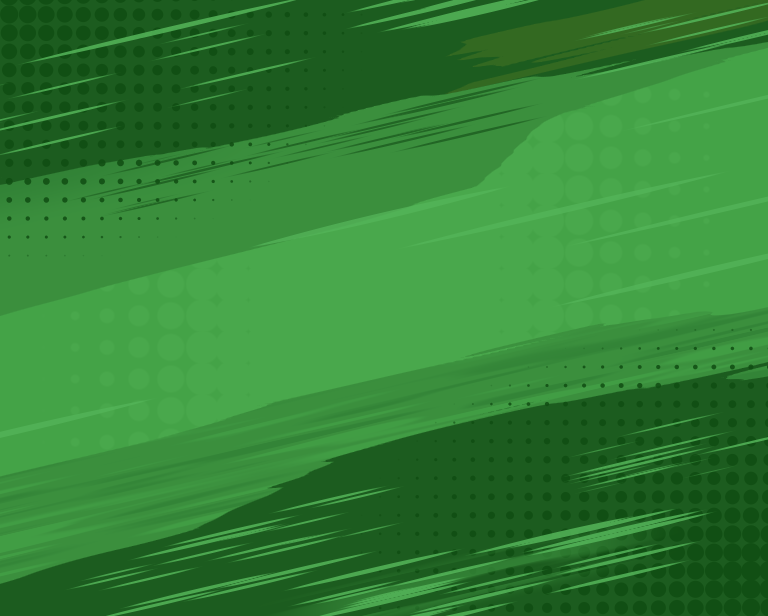
Reproduce this background procedurally as a Shadertoy shader.

```glsl
// Slanted green brush bands with ragged edges, halftone dots and thin streaks.

const float SLOPE = 0.235;
const vec3 DARK = vec3(0.11, 0.36, 0.12);
const vec3 DEEP = vec3(0.06, 0.30, 0.07);
const vec3 OLIVE = vec3(0.20, 0.41, 0.13);
const vec3 MOSS = vec3(0.18, 0.49, 0.20);
const vec3 MID = vec3(0.23, 0.56, 0.24);
const vec3 LEAF = vec3(0.268, 0.638, 0.28);
const vec3 BRIGHT = vec3(0.288, 0.66, 0.298);
const vec3 LIGHT = vec3(0.33, 0.71, 0.35);

float hash(vec2 p) {
    p = fract(p * vec2(0.1031, 0.1137));
    p += dot(p, p.yx + 33.33);
    return fract((p.x + p.y) * p.x * 17.0 + p.y * 29.0);
}

float noise(vec2 p) {
    vec2 i = floor(p), f = fract(p);
    f = f * f * (3.0 - 2.0 * f);
    return mix(mix(hash(i), hash(i + vec2(1, 0)), f.x),
               mix(hash(i + vec2(0, 1)), hash(i + vec2(1, 1)), f.x), f.y);
}

// Bristle noise, stretched along the brush direction; ranges over -0.5 to 0.5
float bristle(vec2 q, float seed) {
    q += vec2(3.0 + seed, 5.0);
    return 0.6 * noise(q * vec2(3.5, 75.0)) + 0.4 * noise(q * vec2(5.0, 180.0)) - 0.5;
}

float cover(float d) {
    return clamp(d / max(fwidth(d), 1e-4) + 0.5, 0.0, 1.0);
}

// Soft-edged range between a and b
float span(float x, float a, float b, float soft) {
    return smoothstep(a - soft, a + soft, x) * (1.0 - smoothstep(b - soft, b + soft, x));
}

// Tapered stroke from u0 to u1 at height v
float stroke(vec2 q, float u0, float u1, float v, float width, float px) {
    float t = clamp((q.x - u0) / (u1 - u0), 0.0, 1.0);
    float h = width * 4.0 * t * (1.0 - t);
    return clamp((h - abs(q.y - v)) / px + 0.5, 0.0, 1.0) * smoothstep(0.0, px, h);
}

// Random strokes starting inside box (u0, v0, u1, v1)
float scatter(vec2 q, vec4 box, int count, float seed, float len, float width, float px) {
    float sum = 0.0;
    for (int i = 0; i < count; i++) {
        vec2 id = vec2(float(i) * 7.3 + 2.0, seed * 11.7);
        float u = mix(box.x, box.z, hash(id));
        float v = mix(box.y, box.w, hash(id + 31.0));
        float size = mix(0.35, 1.0, hash(id + 67.0));
        sum = max(sum, stroke(q, u, u + len * size, v, width * size, px));
    }
    return sum;
}

float halftone(vec2 p, float pitch, float radius, float px) {
    vec2 cell = fract(p / pitch) - 0.5;
    float d = (radius - length(cell)) * pitch;
    return clamp(d / px + 0.5, 0.0, 1.0) * smoothstep(0.02, 0.08, radius);
}

void mainImage(out vec4 fragColor, in vec2 fragCoord) {
    float px = 1.0 / iResolution.y;
    vec2 p = fragCoord * px;
    vec2 q = vec2(p.x, p.y - SLOPE * p.x);
    float u = q.x, v = q.y;
    float rough = bristle(q, 0.0), fine = bristle(q, 9.0);

    // Band borders in sheared space
    float midTop = 0.705 - 0.045 * u;
    float brightTop = 0.482 + 0.05 * u + 0.08 * smoothstep(0.76, 0.92, u);
    float brightLow = 0.226 + 0.022 * smoothstep(0.0, 0.8, u) - 0.036 * smoothstep(0.95, 1.25, u);
    float midLow = 0.055 + 0.085 * smoothstep(0.2, 0.62, u) - 0.035 * smoothstep(0.8, 1.25, u);

    // Dark ground with an olive sweep
    vec3 col = DARK;
    float olive = min(min(v - 0.678, 0.768 - v), (u - 0.74) * 0.3) + 0.07 * fine;
    col = mix(col, OLIVE, cover(olive));

    // Middle bands
    float band = min(midTop - v, v - midLow) + 0.045 * rough;
    vec3 mid = mix(MID, MOSS, 0.7 * smoothstep(0.62, 0.70, v) * (1.0 - smoothstep(0.1, 0.5, u)));
    float lowBand = 1.0 - smoothstep(0.2, 0.26, v);
    mid = mix(mid, LEAF, lowBand * smoothstep(0.05, 0.2, fine) * 0.7);
    mid = mix(mid, MOSS, lowBand * smoothstep(0.1, 0.25, -fine) * 0.6);
    col = mix(col, mid, cover(band));
    float darkScratch = scatter(q, vec4(0.1, 0.60, 0.65, 0.69), 26, 1.0, 0.28, 0.0022, px);
    col = mix(col, DARK, 0.8 * darkScratch);

    // Dark halftone in two corners
    vec2 fromTop = vec2(p.x, 1.0 - p.y) / vec2(0.65, 0.46);
    vec2 fromLow = (p - vec2(1.25, 0.07)) / vec2(0.73, 0.44);
    float radius = max(0.52 * (1.0 - length(fromTop)), 0.56 * (1.0 - length(fromLow)));
    col = mix(col, DEEP, 0.85 * halftone(p + vec2(0.0, 0.002), 0.0301, radius, px));

    // Bright band with faint halftone toward its ends
    float tone = clamp((u - 0.05) / 0.4, 0.0, 1.0) * clamp((1.2 - u) / 0.44, 0.0, 1.0);
    float spots = halftone(p + vec2(0.007, 0.0), 0.0513, 0.75 * tone, 2.0 * px);
    float bright = min(brightTop - v, v - brightLow) + 0.022 * rough;
    col = mix(col, mix(LEAF, BRIGHT, spots), cover(bright));

    // Glossy strokes over the bright band
    float gloss = stroke(q, 0.64, 1.19, 0.444, 0.005, px);
    gloss = max(gloss, stroke(q, 0.89, 1.42, 0.291, 0.005, px));
    gloss = max(gloss, stroke(q, -0.2, 0.26, 0.294, 0.005, px));
    gloss = max(gloss, stroke(q, 0.91, 1.5, 0.384, 0.004, px));
    gloss = max(gloss, stroke(q, 1.0, 1.5, 0.55, 0.003, px));
    gloss = max(gloss, stroke(q, 0.40, 0.83, 0.503, 0.006, px));
    col = mix(col, LIGHT, 0.75 * gloss);

    // Light streaks across the dark areas
    float streak = stroke(q, 0.02, 0.52, 0.888, 0.004, px);
    streak = max(streak, scatter(q, vec4(-0.1, 0.74, 0.35, 0.87), 11, 2.0, 0.28, 0.0025, px));
    streak = max(streak, scatter(q, vec4(0.45, 0.79, 0.7, 0.85), 11, 3.0, 0.4, 0.005, px));
    streak = max(streak, scatter(q, vec4(0.9, 0.64, 1.15, 0.72), 9, 4.0, 0.3, 0.0025, px));
    streak = max(streak, scatter(q, vec4(0.1, -0.07, 0.55, 0.08), 18, 5.0, 0.28, 0.003, px));
    streak = max(streak, scatter(q, vec4(0.85, -0.04, 1.15, 0.06), 14, 6.0, 0.27, 0.0022, px));
    streak = max(streak, scatter(q, vec4(0.4, -0.18, 0.9, -0.06), 22, 7.0, 0.34, 0.004, px));
    float brush = span(v, -0.15, -0.09, 0.02) * span(u, 0.5, 1.0, 0.12);
    col = mix(col, MID, 0.7 * brush * smoothstep(-0.08, 0.08, rough));
    col = mix(col, LIGHT, 0.85 * streak);

    fragColor = vec4(col, 1.0);
}
```
